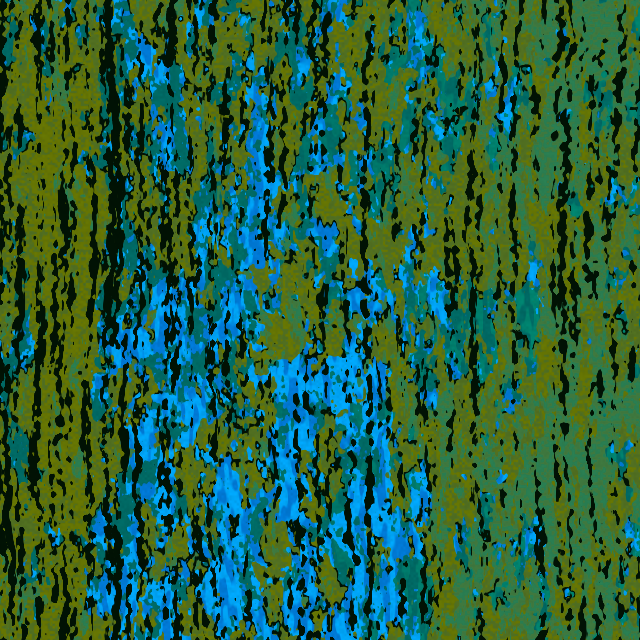
Reproduce this texture procedurally as a WebGL 2 fragment shader.

```glsl
#version 300 es
precision highp float;
// Weathered wood grain: olive fibres, flaking teal and blue paint, dark vertical cracks.

uniform vec2 u_resolution;
out vec4 fragColor;

float hash(vec2 p) {
    return fract(sin(dot(p, vec2(127.1, 311.7))) * 43758.5453);
}

float noise(vec2 p) {
    vec2 i = floor(p), f = fract(p);
    f = f * f * (3.0 - 2.0 * f);
    return mix(mix(hash(i), hash(i + vec2(1, 0)), f.x),
               mix(hash(i + vec2(0, 1)), hash(i + vec2(1, 1)), f.x), f.y);
}

// Rough layered noise, centred on zero
float fbm(vec2 p) {
    float sum = 0.0, amp = 1.0, total = 0.0;
    for (int i = 0; i < 4; i++) {
        sum += amp * (noise(p) - 0.5);
        total += amp;
        p = p * vec2(1.9, 2.15) + vec2(17.3, 9.1);
        amp *= 0.8;
    }
    return 1.12 * sum / total;
}

// Soft coverage of the positive part of a field
float cover(float field) {
    float w = max(0.5 * fwidth(field), 0.006);
    return smoothstep(-w, w, field);
}

// Broken, ragged vertical cracks in three column spacings
float cracks(vec2 p) {
    float mask = 0.0;
    float ragged = noise(p * vec2(170.0, 110.0)) - 0.5;
    p.x += 0.008 * (noise(p * vec2(60.0, 65.0) + 31.0) - 0.5);
    for (int i = 0; i < 3; i++) {
        float layer = float(i);
        float columns = 13.0 + 11.0 * layer;
        float x = p.x * columns + 0.37 * layer;
        float id = floor(x);
        float centre = 0.3 + 0.4 * hash(vec2(id, layer + 5.0));
        float strength = noise(vec2(id * 7.0 + layer * 131.0, p.y * (4.0 + 4.0 * layer) + id * 0.37));
        float gap = mix(0.26, 0.55, smoothstep(0.0, 0.55, p.x)) + 0.06 * layer;
        float halfWidth = 0.0125 * (strength - gap) + 0.012 * ragged;
        float d = abs(fract(x) - centre) / columns - min(halfWidth, 0.007);
        mask = max(mask, 1.0 - smoothstep(-0.0007, 0.0007, d));
    }
    return mask;
}

void main() {
    vec2 uv = gl_FragCoord.xy / u_resolution;

    // Bend the grain sideways
    vec2 p = uv;
    p.x += 0.03 * (noise(uv * vec2(5.0, 3.0)) - 0.5)
         + 0.011 * (noise(uv * vec2(18.0, 17.0) + 40.0) - 0.5);

    float speckle = noise(uv * 250.0);
    float streak = noise(p * vec2(150.0, 45.0) + 70.0);

    // Bare olive fibres
    float rib = smoothstep(0.52, 0.74, noise(vec2(p.x * 16.0, p.y * 1.4 + 3.0)));
    float yellow = smoothstep(0.42, 0.58, 0.7 * speckle + 0.3 * streak + 0.12 * rib - 0.08 * uv.x);
    vec3 color = mix(vec3(0.32, 0.44, 0.13), vec3(0.39, 0.45, 0.01), yellow);

    // Grey-green wash, strongest at the right
    float wash = fbm(p * vec2(50.0, 14.0) + 20.0) + mix(-0.15, 0.03, smoothstep(0.45, 0.95, uv.x));
    vec3 washColor = mix(vec3(0.25, 0.48, 0.25), vec3(0.16, 0.48, 0.31), smoothstep(0.4, 0.6, speckle));
    color = mix(color, washColor, cover(wash));

    // Flaking paint, gathered low and left of centre
    float zone = smoothstep(0.07, 0.25, uv.x) * (1.0 - smoothstep(0.52, 0.82, uv.x))
               * mix(1.0, 0.2, uv.y);
    float paint = fbm(p * vec2(31.0, 13.0)) - 0.075 + 0.18 * zone - 0.13 * rib;
    float blue = fbm(p * vec2(42.0, 19.0) + 55.0) - 0.1 + 0.22 * zone;
    vec3 teal = mix(vec3(0.0, 0.41, 0.39), vec3(0.0, 0.51, 0.43),
                    smoothstep(0.42, 0.6, streak) * smoothstep(0.2, 0.9, uv.x));
    float glow = 0.6 * streak + 0.4 * noise(p * vec2(75.0, 38.0) + 11.0) + 0.1 * zone;
    vec3 azure = mix(vec3(0.0, 0.47, 0.83), vec3(0.0, 0.64, 0.96), smoothstep(0.47, 0.63, glow));
    color = mix(color, mix(teal, azure, cover(blue)), cover(paint));

    // Dark chips along the paint edges, then the cracks
    float chips = cover(0.035 - abs(paint))
                * cover(noise(p * vec2(105.0, 65.0) + 90.0) - 0.6 - 0.12 * smoothstep(0.5, 0.85, uv.x));
    color = mix(color, vec3(0.005, 0.07, 0.015), max(chips, cracks(p)));

    color *= 0.95 + 0.1 * speckle;
    fragColor = vec4(color, 1.0);
}
```
